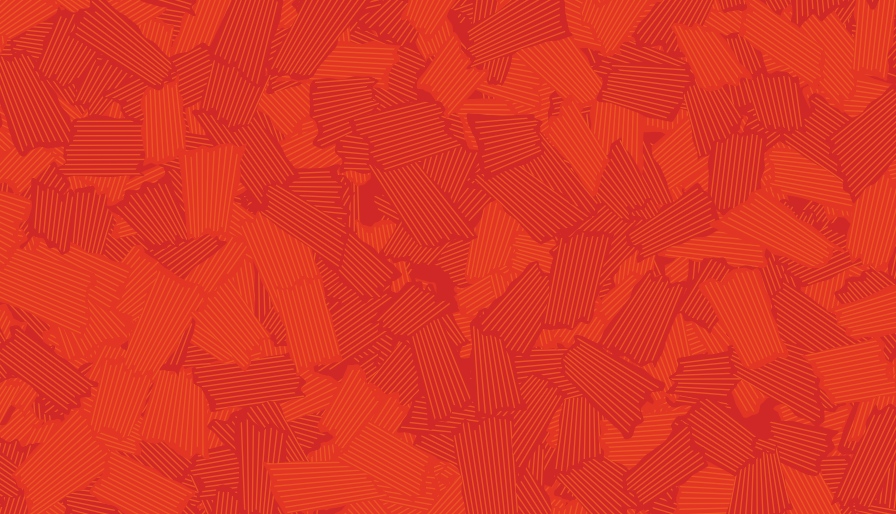
Write a WebGL 2 fragment shader that draws this pattern.

```glsl
#version 300 es
precision highp float;

uniform vec2 u_resolution;
out vec4 fragColor;

// Lengths are fractions of the canvas height.
const vec3 DARK_RED = vec3(0.815, 0.155, 0.152);
const vec3 LIGHT_RED = vec3(0.885, 0.207, 0.143);
const vec3 LINE_ORANGE = vec3(0.925, 0.335, 0.135);
const int LAYERS = 6;
const float CELL = 0.175;
const float JITTER = 0.6;
const vec2 MIN_HALF_SIZE = vec2(0.056, 0.038);
const vec2 MAX_HALF_SIZE = vec2(0.108, 0.06);
const float TAPER = 0.28;
const float MAX_SKEW = 0.45;
const float LIGHT_SHARE = 0.44;
const float LINE_SPACING = 0.0093;
const float LINE_WIDTH = 0.0026;
const float LINE_MARGIN = 0.003;
const float LINE_RAGGED = 0.012;
const float END_WOBBLE = 0.01;
const float SIDE_WOBBLE = 0.004;
const float CORNER = 0.005;
const float PI = 3.14159;

float hash1(vec2 p) {
    vec3 q = fract(p.xyx * 0.1031);
    q += dot(q, q.yzx + 33.33);
    return fract((q.x + q.y) * q.z);
}

vec4 hash4(vec2 p) {
    vec4 q = fract(p.xyxy * vec4(0.1031, 0.1030, 0.0973, 0.1099));
    q += dot(q, q.wzxy + 33.33);
    return fract((q.xxyz + q.yzzw) * q.zywx);
}

// Smooth one-dimensional noise in -1..1.
float wobble(float x, float seed) {
    float i = floor(x);
    float f = smoothstep(0.0, 1.0, x - i);
    return 2.0 * mix(hash1(vec2(i, seed)), hash1(vec2(i + 1.0, seed)), f) - 1.0;
}

float coverage(float dist, float pixel) {
    return clamp(0.5 - dist / pixel, 0.0, 1.0);
}

float roundedBox(vec2 p, vec2 halfSize) {
    vec2 d = abs(p) - halfSize + CORNER;
    return length(max(d, 0.0)) + min(max(d.x, d.y), 0.0) - CORNER;
}

// Paints one hatched, ragged patch over the colour below it.
vec3 paintPatch(vec3 below, vec2 p, vec2 id, float pixel) {
    vec4 place = hash4(id + 7.0);
    vec4 form = hash4(id + 91.0);
    float seed = 300.0 * form.w + 11.0;

    // Local frame: x runs along the lines, y across them.
    p -= (0.5 + JITTER * (place.xy - 0.5)) * CELL;
    float angle = PI * place.z;
    float c = cos(angle), s = sin(angle);
    p = vec2(c * p.x + s * p.y, c * p.y - s * p.x);
    vec2 halfSize = mix(MIN_HALF_SIZE, MAX_HALF_SIZE, form.xy);
    float spread = 1.0 + TAPER * (2.0 * form.z - 1.0) * clamp(p.x / halfSize.x, -1.3, 1.3);
    p.y /= spread;
    p.x += MAX_SKEW * (2.0 * form.w - 1.0) * p.y;

    // Uneven outline.
    float side = sign(p.x);
    halfSize.x += END_WOBBLE * wobble(p.y * 70.0 + 40.0, seed + side);
    float outline = halfSize.y + SIDE_WOBBLE * wobble(p.x * 40.0 + 40.0, seed + 5.0 + sign(p.y));
    float body = coverage(roundedBox(p, vec2(halfSize.x, outline)), pixel);

    // Hatching with a different length for each line.
    float row = floor(p.y / LINE_SPACING);
    float rowCentre = (row + 0.5) * LINE_SPACING;
    float lineEnd = halfSize.x - LINE_MARGIN
        - LINE_RAGGED * hash1(vec2(row + 60.0, seed + 9.0 + side));
    float line = coverage(abs(p.y - rowCentre) * spread - 0.5 * LINE_WIDTH, pixel);
    line *= coverage(abs(p.x) - lineEnd, pixel);
    line *= step(abs(rowCentre), halfSize.y - LINE_MARGIN);

    vec3 base = place.w < LIGHT_SHARE ? LIGHT_RED : DARK_RED;
    return mix(below, mix(base, LINE_ORANGE, line), body);
}

void main() {
    vec2 p = gl_FragCoord.xy / u_resolution.y;
    float pixel = 1.0 / u_resolution.y;
    vec3 colour = DARK_RED;

    // Offset layers of scattered patches, painted from back to front.
    for (int layer = 0; layer < LAYERS; layer++) {
        float depth = float(layer);
        vec2 shifted = p + CELL * (20.0 + depth * vec2(0.38, 0.62));
        vec2 cell = floor(shifted / CELL);
        for (int y = -1; y <= 1; y++) {
            for (int x = -1; x <= 1; x++) {
                vec2 neighbour = cell + vec2(x, y);
                vec2 id = neighbour + depth * vec2(37.0, 53.0);
                colour = paintPatch(colour, shifted - neighbour * CELL, id, pixel);
            }
        }
    }
    fragColor = vec4(colour, 1.0);
}
```
